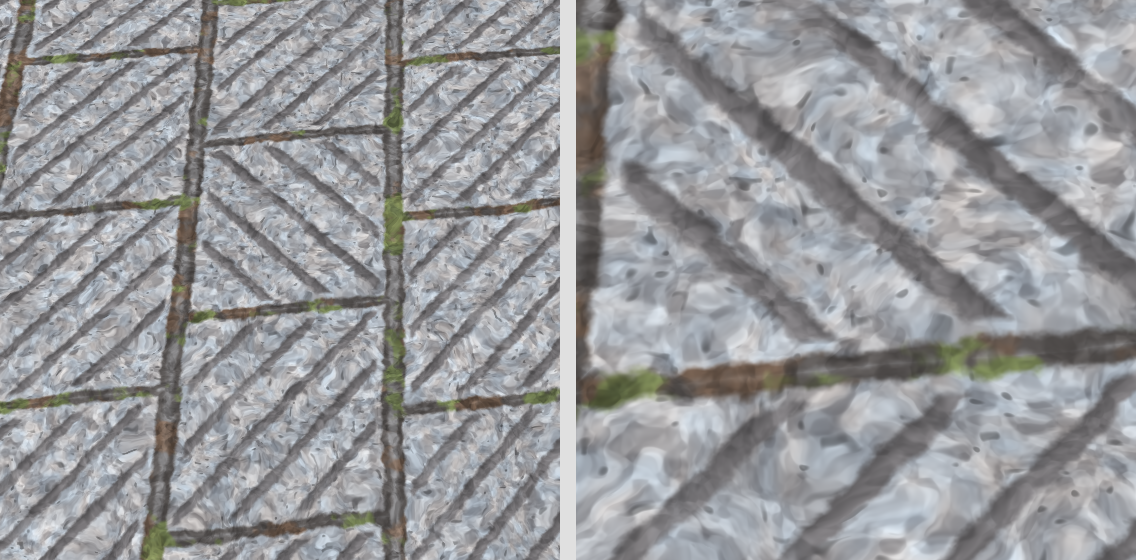
Left: the whole. Right: its middle third, enlarged.
Write a WebGL 1 fragment shader that draws this texture.

```glsl
precision highp float;
uniform vec2 u_resolution;

const float JOINT_X = 0.703;            // column joint that runs straight up
const float COLUMN_WIDTH = 0.325;       // at the top edge
const float COLUMN_SPREAD = 0.105;      // added width at the bottom edge
const float ROW_RATE = 4.4;
const float ROW_PERSPECTIVE = 0.42;
const float ROW_TILT = 0.11;
const float EVEN_OFFSET = 0.42;
const float ODD_OFFSET = -0.03;
const vec2 JOINT = vec2(0.046, 0.026);  // half widths, in tiles
const vec2 TURNED_TILE = vec2(-1.0, 1.0);
const float GROOVE_SPACING = 0.30;
const float GROOVE_CENTRE = 0.97;
const float GROOVE_HALF = 0.034;
const float GROOVE_INSET = 0.028;
const float STONES_PER_TILE = 27.0;

const vec3 STONE_DARK = vec3(0.45, 0.45, 0.47);
const vec3 STONE_LIGHT = vec3(0.92, 0.94, 0.96);
const vec3 GROOVE_COLOR = vec3(0.45, 0.44, 0.45);
const vec3 GRIT_DARK = vec3(0.30, 0.29, 0.29);
const vec3 GRIT_LIGHT = vec3(0.68, 0.68, 0.69);
const vec3 SOIL = vec3(0.27, 0.25, 0.24);
const vec3 MOSS = vec3(0.43, 0.49, 0.29);
const vec3 RUST = vec3(0.46, 0.35, 0.27);

float hash(vec2 p) {
  return fract(sin(dot(p, vec2(127.1, 311.7))) * 43758.5453);
}

float noise(vec2 p) {
  vec2 i = floor(p), f = fract(p);
  f = f * f * (3.0 - 2.0 * f);
  return mix(mix(hash(i), hash(i + vec2(1.0, 0.0)), f.x),
             mix(hash(i + vec2(0.0, 1.0)), hash(i + 1.0), f.x), f.y);
}

float fbm(vec2 p) {
  float sum = 0.0, amp = 0.5;
  for (int i = 0; i < 4; i++) {
    sum += amp * noise(p);
    p = p * 2.03 + 7.1;
    amp *= 0.5;
  }
  return sum / 0.9375;
}

// Tone of crushed stone chips with softened borders
float chips(vec2 p) {
  vec2 base = floor(p), f = fract(p);
  float tone = 0.0, total = 0.0;
  for (int j = -1; j <= 1; j++) {
    for (int i = -1; i <= 1; i++) {
      vec2 o = vec2(float(i), float(j));
      vec2 id = base + o;
      vec2 centre = o + vec2(hash(id), hash(id + 17.3));
      float w = exp(-12.0 * length(centre - f));
      tone += w * hash(id + 41.7);
      total += w;
    }
  }
  return tone / total;
}

void main() {
  vec2 uv = gl_FragCoord.xy / u_resolution;
  float down = 1.0 - uv.y;

  // Ground plane: columns widen and rows lengthen downwards
  vec2 ground = vec2((uv.x - JOINT_X) / (COLUMN_WIDTH + COLUMN_SPREAD * down),
                     ROW_RATE * down / (1.0 + ROW_PERSPECTIVE * down));
  vec2 wobble = vec2(fbm(ground * 5.0), fbm(ground * 5.0 + 31.0)) - 0.5;
  vec2 plane = ground + wobble * 0.025;
  float column = floor(plane.x);
  plane.y += ROW_TILT * (fract(plane.x) - 0.5);
  plane.y -= mix(EVEN_OFFSET, ODD_OFFSET, mod(column, 2.0));
  vec2 tile = floor(plane);
  vec2 cell = fract(plane);
  float tileRand = hash(tile + 3.7);

  // Aggregate
  vec2 q = ground * STONES_PER_TILE + wobble * 4.0;
  float tone = 0.5 * chips(q) + 0.32 * chips(q * 1.9 + 9.0) + 0.18 * noise(q * 4.0);
  float patches = fbm(ground * 7.0 + 12.0);
  float tint = noise(q * 0.9 + 50.0) - 0.5;
  vec3 color = mix(STONE_DARK, STONE_LIGHT, tone);
  color *= 1.0 + tint * vec3(0.09, 0.0, -0.07);
  color *= 0.95 + 0.05 * tileRand + 0.14 * (patches - 0.45);
  color *= 1.0 - 0.30 * smoothstep(0.78, 0.95, noise(q * 1.6 + 80.0));

  // Distance inside the worn tile edge
  vec2 inside = 0.5 - abs(cell - 0.5) - JOINT;
  float edge = min(inside.x, inside.y) + (fbm(ground * 22.0) - 0.5) * 0.035;

  // Five diagonal grooves per tile
  vec2 local = (cell - JOINT) / (1.0 - 2.0 * JOINT);
  float turned = 1.0 - step(0.5, distance(tile, TURNED_TILE));
  local.x = mix(local.x, 1.0 - local.x, turned);
  float across = local.x + local.y - GROOVE_CENTRE + (tileRand - 0.5) * 0.05;
  float line = clamp(floor(across / GROOVE_SPACING + 0.5), -2.0, 2.0);
  float offset = across - line * GROOVE_SPACING;
  float rough = (fbm(ground * 28.0 + 5.0) - 0.5) * 0.045;
  float groove = 1.0 - smoothstep(-0.012, 0.016, abs(offset) - GROOVE_HALF + rough);
  groove *= smoothstep(-0.01, 0.015, edge - GROOVE_INSET);
  groove *= 0.72 + 0.28 * smoothstep(0.25, 0.5, fbm(ground * 6.0 + 60.0));
  vec3 grooveColor = GROOVE_COLOR * (0.72 + 0.6 * tone);
  grooveColor *= 1.0 - 0.18 * smoothstep(0.01, -0.03, offset);
  color = mix(color, grooveColor, groove);

  // Joints: grit, dark seams, rust and moss
  vec3 joint = mix(GRIT_DARK, GRIT_LIGHT, tone);
  float seam = 1.0 - smoothstep(0.004, 0.026, abs(edge + 0.012));
  joint = mix(joint, SOIL * (0.7 + 0.6 * tone), seam * (0.45 + 0.5 * patches));
  float growth = fbm(ground * 8.0 + 90.0);
  joint = mix(joint, RUST * (0.6 + 0.8 * tone), 0.6 * smoothstep(0.54, 0.66, patches));
  joint = mix(joint, MOSS * (0.55 + 0.9 * tone), 0.8 * smoothstep(0.56, 0.68, growth));
  color = mix(joint, color, smoothstep(-0.008, 0.012, edge));

  gl_FragColor = vec4(color, 1.0);
}
```
